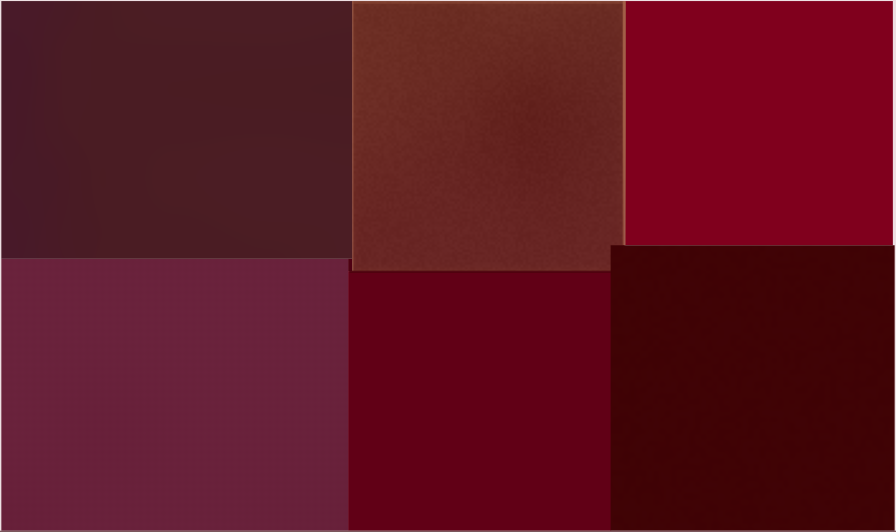
A Shadertoy shader for this background:

```glsl
// Six flat panels in wine, brown and crimson, butted together on a pale ground.
// Each panel is a box with exact pixel coverage; the brown tile has a lit bevel,
// the purple one a fine weave, and value noise gives a faint mottled tone.

#define GROUND vec3(0.93, 0.88, 0.89)
#define WINE vec3(0.292, 0.112, 0.138)
#define BROWN vec3(0.398, 0.150, 0.132)
#define RED vec3(0.500, 0.000, 0.115)
#define PURPLE vec3(0.410, 0.130, 0.230)
#define CRIMSON vec3(0.380, 0.000, 0.088)
#define MAROON vec3(0.250, 0.010, 0.020)
#define BEVEL vec3(0.640, 0.380, 0.280)
#define GRAIN 0.022
#define WEAVE 0.006

float hash(vec2 p) {
    vec3 q = fract(vec3(p.xyx) * 0.1031);
    q += dot(q, q.yzx + 33.33);
    return fract((q.x + q.y) * q.z);
}

float noise(vec2 p) {
    vec2 cell = floor(p), f = fract(p);
    f = f * f * (3.0 - 2.0 * f);
    return mix(mix(hash(cell), hash(cell + vec2(1, 0)), f.x),
               mix(hash(cell + vec2(0, 1)), hash(cell + vec2(1, 1)), f.x), f.y);
}

// Share of the pixel at uv that lies inside the box lo..hi
float box(vec2 uv, vec2 lo, vec2 hi) {
    vec2 px = 1.0 / iResolution.xy;
    vec2 c = clamp((min(uv + 0.5 * px, hi) - max(uv - 0.5 * px, lo)) / px, 0.0, 1.0);
    return c.x * c.y;
}

// Wine panel, cooler and more violet toward the left edge
vec3 winePanel(vec2 uv, vec2 p) {
    float cool = 1.0 - smoothstep(0.0, 0.13, uv.x + 0.05 * (noise(p * 9.0) - 0.5));
    return WINE + cool * vec3(-0.010, -0.014, 0.020) + 0.008 * (noise(p * 6.0) - 0.5);
}

// Brown tile: warm upper left, rosier below, with fine grain
vec3 brownPanel(vec2 uv, vec2 p, vec2 lo, vec2 hi) {
    vec2 t = (uv - lo) / (hi - lo);
    float warm = smoothstep(0.5, 1.3, t.y + 0.5 * (1.0 - t.x));
    float dim = exp(-8.0 * dot(t - vec2(0.65, 0.55), t - vec2(0.65, 0.55)));
    vec3 col = BROWN + warm * vec3(0.025, 0.030, 0.008);
    col += (1.0 - t.y) * vec3(0.012, -0.004, 0.008) - 0.022 * dim;
    col += GRAIN * (noise(p * 210.0) - 0.5) + 0.012 * (noise(p * vec2(14.0, 5.0)) - 0.5);

    // Soft glow just inside the border
    vec2 inset = min(uv - lo, hi - uv) * vec2(iResolution.x / iResolution.y, 1.0);
    float rim = exp(-max(min(inset.x, inset.y), 0.0) / 0.006);
    return col + rim * vec3(0.035, 0.030, 0.015);
}

vec3 purplePanel(vec2 uv, vec2 p) {
    vec2 thread = abs(fract(p * 70.0) - 0.5) - 0.25;
    vec3 col = PURPLE + WEAVE * (thread.x + thread.y);
    return col + 0.010 * (uv.y - 0.25) + 0.008 * (noise(p * 5.0) - 0.5);
}

void mainImage(out vec4 fragColor, in vec2 fragCoord) {
    vec2 uv = fragCoord / iResolution.xy;
    vec2 p = fragCoord / iResolution.y;
    vec2 tileLo = vec2(0.3930, 0.4905), tileHi = vec2(0.6970, 0.9980);
    vec3 col = GROUND;

    // Lower row
    col = mix(col, purplePanel(uv, p), box(uv, vec2(0.0015, 0.0025), vec2(0.3885, 0.5135)));
    col = mix(col, CRIMSON, box(uv, vec2(0.3885, 0.0025), vec2(0.6820, 0.4905)));

    // Upper row
    col = mix(col, winePanel(uv, p), box(uv, vec2(0.0015, 0.5135), vec2(0.3930, 0.9980)));
    col = mix(col, CRIMSON * 0.8, box(uv, vec2(0.3885, 0.4905), vec2(0.3930, 0.5135)));
    col = mix(col, RED, box(uv, vec2(0.6970, 0.5390), vec2(0.9965, 0.9980)));
    col = mix(col, brownPanel(uv, p, tileLo, tileHi), box(uv, tileLo, tileHi));

    // Tile edges: bright right, faint left and top, shadow below
    float shine = 0.55 + 0.35 * smoothstep(0.5, 0.8, uv.y);
    col = mix(col, BEVEL, shine * box(uv, vec2(0.6950, 0.5390), vec2(0.6985, 0.9980)));
    col = mix(col, BEVEL, 0.30 * box(uv, vec2(0.3930, 0.4905), vec2(0.3950, 0.9980)));
    col = mix(col, BEVEL, 0.25 * box(uv, vec2(0.3930, 0.9930), vec2(0.6970, 0.9980)));
    col = mix(col, MAROON, 0.55 * box(uv, vec2(0.3900, 0.4870), vec2(0.6820, 0.4915)));

    // Maroon panel overlaps its neighbours
    vec3 maroon = MAROON + 0.006 * (noise(p * 90.0) - 0.5);
    col = mix(col, maroon, box(uv, vec2(0.6815, 0.0025), vec2(0.9985, 0.5390)));

    // Dim line along the foot
    col = mix(col, WINE, 0.7 * box(uv, vec2(0.0), vec2(1.0, 0.0025)));

    fragColor = vec4(clamp(col, 0.0, 1.0), 1.0);
}
```
